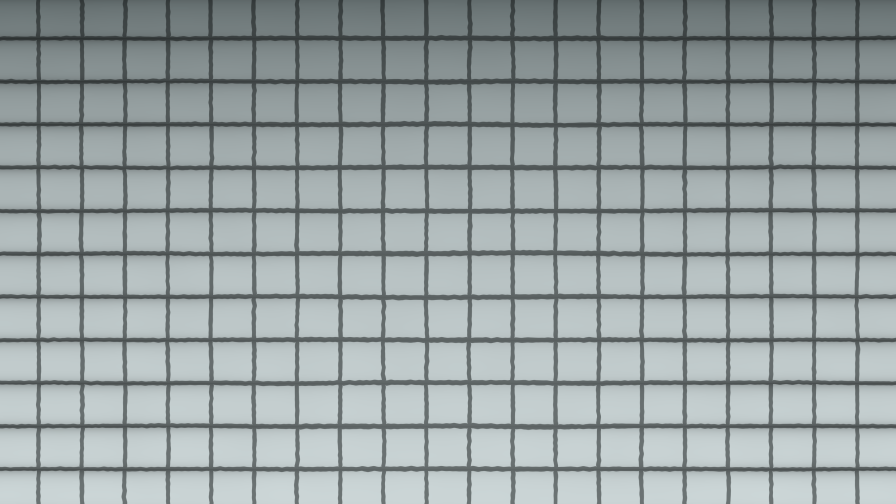
Give the GLSL for this pattern, as a Shadertoy shader.

```glsl
// Square pale tiles with ragged dark grout, dimming towards the top.

vec2 hashGradient(vec2 cell) {
    vec2 h = vec2(dot(cell, vec2(127.1, 311.7)), dot(cell, vec2(269.5, 183.3)));
    return 2.0 * fract(sin(h) * 43758.5) - 1.0;
}

float gradientNoise(vec2 p) {
    vec2 i = floor(p), f = fract(p);
    vec2 u = f * f * f * (f * (f * 6.0 - 15.0) + 10.0);
    float a = dot(hashGradient(i), f);
    float b = dot(hashGradient(i + vec2(1, 0)), f - vec2(1, 0));
    float c = dot(hashGradient(i + vec2(0, 1)), f - vec2(0, 1));
    float d = dot(hashGradient(i + vec2(1, 1)), f - vec2(1, 1));
    return mix(mix(a, b, u.x), mix(c, d, u.x), u.y);
}

// Uneven edges: a slow drift of the joints plus fine chipping
vec2 edgeWobble(vec2 p) {
    vec2 drift = vec2(gradientNoise(p * vec2(1.3, 0.9) + 17.0),
                      gradientNoise(p * vec2(0.35, 0.9) + 53.0));
    vec2 chips = vec2(gradientNoise(p * vec2(3.0, 7.0) + 91.0),
                      gradientNoise(p * vec2(7.0, 3.0) + 37.0));
    return 0.04 * drift + 0.03 * chips;
}

void mainImage(out vec4 fragColor, in vec2 fragCoord) {
    vec2 uv = fragCoord / iResolution.xy;
    vec2 p = fragCoord / iResolution.y * 11.7 + vec2(0.1, 0.19);
    float pixel = 11.7 / iResolution.y;
    float side = smoothstep(0.05, 0.9, abs(uv.x - 0.5) * 2.0);

    // Grout joints, the level ones slightly wider in the middle
    vec2 q = p + edgeWobble(p);
    vec2 toJoint = abs(fract(q + 0.5) - 0.5);
    vec2 halfWidth = vec2(0.048, mix(0.058, 0.046, side));
    vec2 joint = 1.0 - smoothstep(halfWidth - 0.7 * pixel, halfWidth + 0.7 * pixel, toJoint);
    float grout = max(joint.x, joint.y);

    // Vertical falloff of the light
    float light = 0.82 - 0.14 * uv.y - 0.26 * pow(uv.y, 4.0);
    vec3 tile = light + vec3(-0.022, 0.018, 0.022);
    tile *= 1.0 + 0.015 * gradientNoise(p * 0.8 + 7.0);

    // Soft shadows hugging the level joints, deeper towards the sides
    float f = fract(p.y);
    float shadow = exp(-9.0 * (1.0 - f)) + 0.7 * exp(-12.0 * f);
    float shade = 1.0 - mix(0.12, 0.32, side) * min(shadow, 1.0);

    vec3 color = mix(tile, tile * vec3(0.53, 0.54, 0.54), grout) * shade;
    fragColor = vec4(color, 1.0);
}
```
